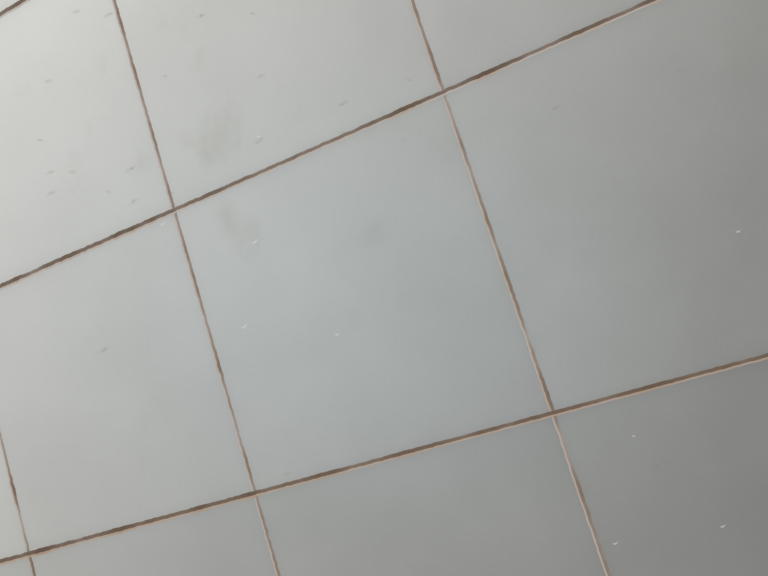
Give the GLSL for this pattern, as a Shadertoy shader.

```glsl
// Glazed square wall tiles seen at a slant, with thin worn grout lines.
// A projective map gives tile coordinates; grout is measured by distance to the
// nearest whole coordinate, and gradient noise adds wobble, stains and mottling.

// Tile plane to canvas, in canvas heights; one tile per unit square
const mat3 TILE_TO_CANVAS = mat3(0.3855, 0.1003, -0.1374,
                                 -0.1250, 0.5240, 0.0516,
                                 0.4427, 0.1424, 1.0);

const vec3 GROUT_PALE = vec3(0.72, 0.67, 0.63);
const vec3 GROUT_RUST = vec3(0.64, 0.51, 0.40);
const vec3 GROUT_SHADOW = vec3(0.36, 0.31, 0.27);
const vec3 STAIN = vec3(0.50, 0.48, 0.42);
const vec3 CHIP = vec3(0.84, 0.83, 0.81);

vec2 hash2(vec2 p) {
    vec3 q = fract(p.xyx * vec3(0.1031, 0.1030, 0.0973));
    q += dot(q, q.yzx + 33.33);
    return fract((q.xx + q.yz) * q.zy);
}

// Gradient noise, roughly -0.7 to 0.7
float gradientNoise(vec2 p) {
    vec2 cell = floor(p), f = fract(p);
    vec2 s = f * f * f * (f * (f * 6.0 - 15.0) + 10.0);
    vec4 n;
    for (int i = 0; i < 4; i++) {
        vec2 corner = vec2(i & 1, i >> 1);
        n[i] = dot(hash2(cell + corner) * 2.0 - 1.0, f - corner);
    }
    return mix(mix(n.x, n.y, s.x), mix(n.z, n.w, s.x), s.y);
}

float fbm(vec2 p) {
    float sum = 0.0, amplitude = 0.6;
    for (int i = 0; i < 4; i++) {
        sum += amplitude * gradientNoise(p);
        p = p * 2.03 + 7.1;
        amplitude *= 0.5;
    }
    return sum;
}

// Soft filled band around zero
float band(float d, float halfWidth, float aa) {
    return 1.0 - smoothstep(halfWidth - aa, halfWidth + aa, abs(d));
}

// Signed canvas distance to the nearest whole value of a tile coordinate
float lineDistance(float t, float canvasHeight) {
    float slope = length(vec2(dFdx(t), dFdy(t))) * canvasHeight;
    return (t - round(t)) / slope;
}

// Grout with a shadowed lip on its positive side and a faint soft shade around
vec3 drawGrout(vec3 base, float d, vec2 along, float halfWidth, float shadow,
               float rust, float aa) {
    d += 0.0022 * fbm(along * vec2(38.0, 1.0));
    float wear = fbm(along * vec2(6.0, 1.0) + 11.0);
    float width = halfWidth * (1.0 + 0.6 * wear);
    vec3 body = mix(GROUT_PALE, GROUT_RUST, clamp(rust + 1.3 * wear, 0.0, 1.0));
    vec3 color = base * (1.0 - 0.10 * shadow * exp(-abs(d) / halfWidth * 0.6));
    color = mix(color, body, 0.85 * band(d, width, aa));
    float lip = band(d - width * 0.4, width * 0.65, aa);
    return mix(color, GROUT_SHADOW, lip * clamp(shadow + 0.7 * wear, 0.0, 0.9));
}

// Sparse small flecks, at most one per cell; curve bends them into arcs
float scatterMarks(vec2 p, float cells, float density, float radius,
                   float curve, float blur) {
    vec2 q = p * cells, id = floor(q);
    vec2 r = hash2(id + cells);
    vec2 d = (fract(q) - 0.3 - 0.4 * hash2(id + 53.0)) / cells;
    d.y -= d.x * (r.y - 0.3) + curve * d.x * d.x / radius;
    float size = radius * (0.5 + 0.5 * r.y);
    float dist = (length(d * vec2(1.0, 2.2)) - size) / 2.0;
    return step(r.x, density) * (1.0 - smoothstep(-blur, blur, dist));
}

// Window light fading from the upper left, cooler near the middle
vec3 glaze(vec2 p, vec2 uv, vec2 tile) {
    float light = mix(mix(0.705, 0.525, uv.x), mix(0.83, 0.565, uv.x), uv.y);
    light -= 0.028 * step(tile.y, -0.5);
    light += 0.02 * (hash2(tile + 20.0).x - 0.5);
    light += 0.03 * fbm(p * 2.5 + tile) + 0.022 * fbm(p * 7.0 + tile * 3.0);
    vec2 fromMiddle = uv - vec2(0.5, 0.45);
    float cool = exp(-7.0 * dot(fromMiddle, fromMiddle));
    light += 0.02 * cool;
    return light * mix(vec3(1.0, 1.0, 0.98), vec3(0.98, 1.01, 1.005), cool);
}

void mainImage(out vec4 fragColor, in vec2 fragCoord) {
    vec2 uv = fragCoord / iResolution.xy;
    vec2 p = fragCoord / iResolution.y;
    float aa = 0.9 / iResolution.y;
    vec3 plane = inverse(TILE_TO_CANVAS) * vec3(p, 1.0);
    vec2 t = plane.xy / plane.z;
    vec3 color = glaze(p, uv, floor(t));

    // Smudges and specks gather toward the upper left
    float dirty = smoothstep(0.6, 0.05, length(uv - vec2(0.14, 0.8)));
    float smudge = smoothstep(0.1, 0.5, fbm(p * vec2(9.0, 6.0) + 3.0));
    color = mix(color, STAIN, smudge * (0.04 + 0.18 * dirty));
    float specks = scatterMarks(p, 19.0, 0.015 + 0.2 * dirty, 0.007, 0.0, 0.003);
    specks *= 0.6 + gradientNoise(p * 150.0);
    color = mix(color, STAIN, 0.32 * specks);
    color = mix(color, CHIP, 0.5 * scatterMarks(p, 6.0, 0.08, 0.005, 0.4, aa));

    // Upright joints first, then the heavier cross joints
    float across = lineDistance(t.x, iResolution.y);
    float up = lineDistance(t.y, iResolution.y);
    color = drawGrout(color, across, vec2(t.y, round(t.x) * 7.3),
                      mix(0.0028, 0.0046, uv.x), 0.42, 0.0, aa);
    color = drawGrout(color, up, vec2(t.x, round(t.y) * 5.7 + 31.0),
                      0.0048, 0.74, 0.45 - 0.35 * round(t.y), aa);

    color += 0.006 * gradientNoise(p * 130.0);
    fragColor = vec4(color, 1.0);
}
```
